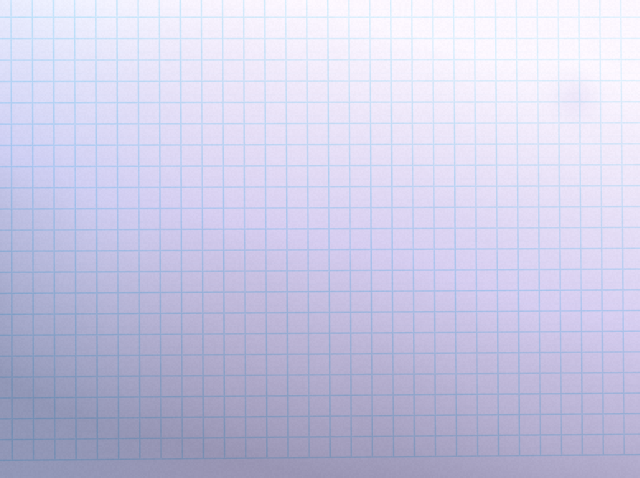
Reproduce this pattern procedurally as a Shadertoy shader.

```glsl
// Sheet of blue-ruled graph paper under soft uneven light, with a blank lower margin.

// Ruling, in fractions of the canvas and in cells
const vec2  FIRST_LINE   = vec2(0.0172, 0.0360); // first column from left, first row from top
const vec2  CELLS        = vec2(30.16, 22.25);   // cells per canvas at the first line
const vec2  SQUEEZE      = vec2(0.30, 0.43);     // cells shrink slightly away from it
const vec2  COLUMN_LEAN  = vec2(0.002, 0.004);   // column drift at left, extra at right
const float ROW_TILT     = 0.0133;               // rows rise towards the right
const float LAST_ROW     = 21.0;
const float HALF_WIDTH   = 0.025;                // half line width, in cells
const float MIN_SOFTNESS = 0.07;                 // narrowest edge filter, in cells
const float GHOST_INK    = 0.08;                 // ruling showing through the sheet
const vec2  GHOST_SHIFT  = vec2(0.27, 0.36);

// Colours
const vec3 SHADE     = vec3(0.60, 0.585, 0.705);
const vec3 LILAC     = vec3(0.84, 0.805, 0.94);
const vec3 HIGHLIGHT = vec3(0.99, 0.97, 1.0);
const vec3 INK       = vec3(0.80, 0.95, 0.985);  // multiplies the paper
const vec3 COOL_TINT = vec3(-0.03, 0.006, 0.012);

// Light and texture
const float LIGHT_LEVEL   = 0.50;
const vec2  LIGHT_SLOPE   = vec2(0.32, 1.02);
const float MOTTLE        = 0.035;
const float GRAIN         = 0.016;
const float GRAIN_CELLS   = 290.0;               // per canvas height
const vec2  SMUDGE_CENTRE = vec2(0.898, 0.795);
const float SMUDGE_RADIUS = 0.045;
const float SMUDGE_DEPTH  = 0.12;

float hash(vec2 p) {
    p = fract(p * vec2(0.1031, 0.1137));
    p += dot(p, p.yx + 33.33);
    return fract((p.x + p.y) * p.x * 17.0);
}

// Layered sines, roughly -1 to 1
float softWaves(vec2 p) {
    float sum = 0.0, amp = 0.5;
    for (int i = 0; i < 4; i++) {
        sum += amp * sin(p.x + 1.7 * sin(p.y)) * cos(p.y * 1.1 - 0.6 * p.x);
        p = mat2(1.5, 1.1, -1.1, 1.5) * p + 2.3;
        amp *= 0.55;
    }
    return sum;
}

// Canvas position to cell coordinates: x counts columns, y counts rows downwards
vec2 gridCoord(vec2 uv) {
    vec2 p = vec2(uv.x, 1.0 - uv.y);
    vec2 q = p - FIRST_LINE;
    q.x -= p.y * (COLUMN_LEAN.x + COLUMN_LEAN.y * p.x);
    q.y *= 1.0 + ROW_TILT * p.x;
    return CELLS * q + SQUEEZE * q * q;
}

// Box-filtered coverage of the lines at whole cell coordinates
vec2 lineCoverage(vec2 grid, vec2 pixel) {
    vec2 d = abs(grid - round(grid));
    vec2 f = max(pixel, vec2(MIN_SOFTNESS));
    vec2 hw = vec2(HALF_WIDTH);
    return clamp((min(d + 0.5 * f, hw) - max(d - 0.5 * f, -hw)) / f, 0.0, 1.0);
}

vec3 paperColour(vec2 uv, vec2 p) {
    float light = LIGHT_LEVEL + dot(uv - 0.5, LIGHT_SLOPE);
    light += MOTTLE * softWaves(p * 4.0);
    light -= 0.05 * exp(-uv.x * 14.0);                        // dim left edge
    vec2 toSmudge = (uv - SMUDGE_CENTRE) * vec2(iResolution.x / iResolution.y, 1.0);
    light -= SMUDGE_DEPTH * exp(-dot(toSmudge, toSmudge) / (SMUDGE_RADIUS * SMUDGE_RADIUS));

    vec3 col = mix(SHADE, LILAC, clamp(light / 0.48, 0.0, 1.0));
    col = mix(col, HIGHLIGHT, clamp((light - 0.48) / 0.5, 0.0, 1.0));
    return col + COOL_TINT * (1.0 - smoothstep(0.0, 0.4, uv.x));
}

void mainImage(out vec4 fragColor, in vec2 fragCoord) {
    vec2 uv = fragCoord / iResolution.xy;
    vec2 p = fragCoord / iResolution.y;
    vec2 grid = gridCoord(uv);
    vec2 pixel = CELLS / iResolution.xy;

    // Ruled lines; columns stop at the last row
    vec2 ink = lineCoverage(grid, pixel);
    vec2 ghost = lineCoverage(grid + GHOST_SHIFT, pixel);
    float inside = 1.0 - smoothstep(-0.5, 0.5, (grid.y - LAST_ROW - HALF_WIDTH) / pixel.y);
    float rowInside = step(grid.y, LAST_ROW + 0.4);
    ink *= vec2(inside, rowInside);

    // Ink varies from line to line and along each line
    vec2 id = round(grid);
    ink *= 0.9 + 0.2 * vec2(hash(vec2(id.x + 9.0, 3.0)), hash(vec2(5.0, id.y + 41.0)));
    ink *= 0.93 + 0.07 * sin(grid.yx * 2.3 + id * 1.9);
    float glare = smoothstep(0.55, 1.15, 0.75 * uv.y + 0.4 * uv.x);
    float strength = max(ink.x, ink.y) * mix(1.4, 0.8, glare);
    strength += GHOST_INK * max(ghost.x * 0.4, ghost.y) * inside;

    vec3 col = paperColour(uv, p);
    col *= mix(vec3(1.0), INK, strength);
    col += GRAIN * (hash(floor(p * GRAIN_CELLS) + 7.0) - 0.5);
    fragColor = vec4(clamp(col, 0.0, 1.0), 1.0);
}
```
